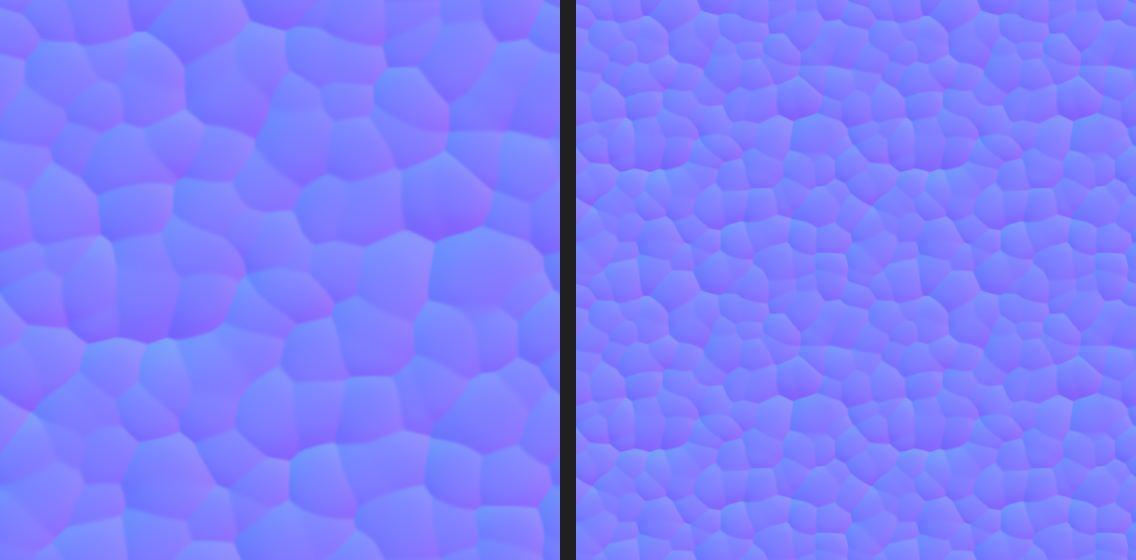
Left: one tile. Right: repeated 2 by 2.
A Shadertoy shader for this texture map:

```glsl
// Tiling normal map of packed, rounded pebbles.
// Each scattered dome has its own height and curvature; a soft maximum picks
// the top dome and blends the slopes, giving curved, softly creased borders.

const float TAU = 6.2831853;
const float CELLS = 11.0; // whole number of cells, so the pattern wraps

vec2 hash2(vec2 cell) {
    vec3 q = fract(cell.xyx * vec3(0.1031, 0.1030, 0.0973));
    q += dot(q, q.yzx + 33.33);
    return fract((q.xx + q.yz) * q.zy);
}

// Wraps a whole cell index; the half step keeps rounding errors harmless
vec2 wrapCell(vec2 cell) {
    return floor(cell - CELLS * floor((cell + 0.5) / CELLS) + 0.5);
}

// Layered sines with whole periods over the canvas
vec2 waves(vec2 uv) {
    vec2 a = sin(TAU * (uv.yx * vec2(3.0, 2.0) + uv * vec2(1.0, 2.0)));
    vec2 b = sin(TAU * (uv.yx * vec2(5.0, 4.0) - uv * vec2(3.0, 4.0)) + 1.7);
    return a + 0.6 * b;
}

// Blended slope of the topmost domes at p, in cell units
vec2 pebbleSlope(vec2 p) {
    vec2 base = floor(p);
    vec2 slope = vec2(0.0);
    float total = 0.0;
    for (int y = -2; y <= 2; y++)
    for (int x = -2; x <= 2; x++) {
        vec2 cell = base + vec2(x, y);
        vec2 id = wrapCell(cell);
        vec2 center = cell + 0.02 + 0.96 * hash2(id + 17.0);
        vec2 shape = hash2(id + 71.0);

        vec2 offset = p - center;
        float d2 = dot(offset, offset);
        float curvature = mix(0.8, 1.25, shape.x);
        float height = 0.34 * shape.y - curvature * d2;

        // Flat crown, steeper rim
        float rim = 0.6 + 1.2 * min(d2, 0.35);
        float weight = exp(22.0 * height);
        slope += weight * curvature * rim * offset;
        total += weight;
    }
    return slope / max(total, 1e-30);
}

void mainImage(out vec4 fragColor, in vec2 fragCoord) {
    vec2 uv = fragCoord / iResolution.xy;
    vec2 sway = waves(uv);

    // Slightly bent and shifted domain keeps the pebbles from looking geometric
    vec2 slope = pebbleSlope(uv * CELLS + vec2(0.37, 0.61) + 0.09 * sway);

    // Slopes to tangent-space normal, plus a faint broad undulation
    vec2 tilt = slope * vec2(0.22, 0.24) + 0.006 * sway.yx;
    vec3 normal = vec3(tilt, sqrt(max(1.0 - dot(tilt, tilt), 0.0)));
    fragColor = vec4(0.5 + 0.5 * normal, 1.0);
}
```
